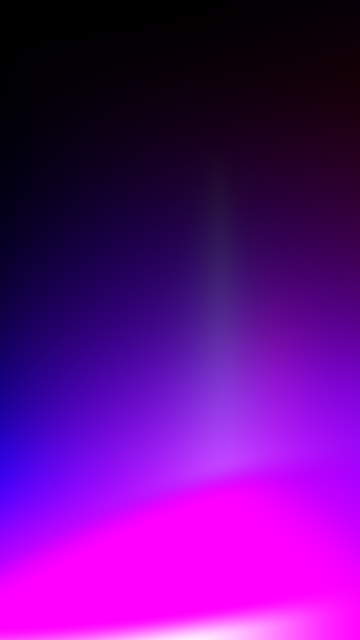
Write a Shadertoy shader that draws this background.

```glsl
// A dark violet sky that brightens downward into magenta, with a pale vertical
// beam and a white glow along the floor. Three smooth vertical colour ramps are
// blended across the width, then each light is layered on by a soft mask.

#define BEAM_X 0.62
#define BEAM_TOP 0.23
#define BEAM_BOTTOM 0.71
#define BEAM_GREEN 0.26
#define BEAM_SPREAD 0.13
#define ROSE_CENTRE vec2(0.77, 0.56)
#define ROSE_SIZE vec2(0.12, 0.13)
#define ROSE_RED 0.08
#define FLOOR_LIGHT 0.95
#define MAGENTA vec3(1.0, 0.0, 1.0)
#define WHITE vec3(1.0)

const int STOPS = 9;

// Red and blue of each ramp, evenly spaced from top to bottom
const vec2 LEFT_RAMP[STOPS] = vec2[STOPS](
    vec2(0.0, 0.0), vec2(0.0, 0.01), vec2(0.0, 0.05),
    vec2(0.02, 0.13), vec2(0.06, 0.29), vec2(0.10, 0.57),
    vec2(0.24, 0.95), vec2(0.70, 1.0), vec2(1.0, 1.0));
const vec2 MIDDLE_RAMP[STOPS] = vec2[STOPS](
    vec2(0.0, 0.0), vec2(0.04, 0.04), vec2(0.09, 0.14),
    vec2(0.14, 0.31), vec2(0.25, 0.53), vec2(0.45, 0.81),
    vec2(0.71, 0.98), vec2(1.0, 1.0), vec2(1.0, 1.0));
const vec2 RIGHT_RAMP[STOPS] = vec2[STOPS](
    vec2(0.03, 0.03), vec2(0.08, 0.03), vec2(0.15, 0.13),
    vec2(0.23, 0.29), vec2(0.34, 0.54), vec2(0.51, 0.86),
    vec2(0.67, 1.0), vec2(0.86, 1.0), vec2(1.0, 0.95));

// Catmull-Rom interpolation through the stops
vec2 sampleRamp(vec2 ramp[STOPS], float depth) {
    float position = clamp(depth, 0.0, 1.0) * float(STOPS - 1);
    int i = min(int(position), STOPS - 2);
    float t = position - float(i);
    vec2 a = ramp[max(i - 1, 0)];
    vec2 b = ramp[i];
    vec2 c = ramp[i + 1];
    vec2 d = ramp[min(i + 2, STOPS - 1)];
    return b + 0.5 * t * (c - a + t * (2.0 * a - 5.0 * b + 4.0 * c - d
        + t * (3.0 * (b - c) + d - a)));
}

// Quadratic blend of the three ramps across the width
vec3 skyColour(float x, float depth) {
    vec2 redBlue = sampleRamp(LEFT_RAMP, depth) * (1.0 - x) * (1.0 - 2.0 * x)
        + sampleRamp(MIDDLE_RAMP, depth) * 4.0 * x * (1.0 - x)
        + sampleRamp(RIGHT_RAMP, depth) * x * (2.0 * x - 1.0);
    return clamp(vec3(redBlue.x, 0.0, redBlue.y), 0.0, 1.0);
}

// Upper rim of the magenta field, measured down from the top
float magentaRim(float x) {
    return 0.87 - 0.3 * x + 0.13 * x * x;
}

float magentaMask(float x, float depth) {
    float rim = magentaRim(x);
    float softness = mix(0.08, 0.05, smoothstep(0.0, 0.6, x));
    float rightSide = 0.57 + 1.75 * (depth - 0.76);
    return smoothstep(rim, rim + softness, depth)
        * (1.0 - smoothstep(rightSide, rightSide + 0.32, x));
}

// Narrow at the top, wide at the base, cut off by the magenta rim
float beamMask(float x, float depth) {
    float t = clamp((depth - BEAM_TOP) / (BEAM_BOTTOM - BEAM_TOP), 0.0, 1.0);
    float centre = BEAM_X + 0.015 * (t - 1.0);
    float width = 0.025 + BEAM_SPREAD * t * sqrt(t);
    float offset = (x - centre) / width;
    float profile = exp(0.5 - sqrt(offset * offset + 0.25));
    float rim = magentaRim(x);
    return pow(t, 0.85) * profile
        * (1.0 - smoothstep(rim - 0.015, rim + 0.045, depth));
}

// White light rising from the floor, fading toward both sides
float floorMask(float x, float depth) {
    float rim = 0.98 - 0.02 * x - 0.055 * x * x;
    float sides = mix(0.75, 1.0, smoothstep(0.0, 0.5, x))
        * (1.0 - smoothstep(0.5, 1.05, x));
    return FLOOR_LIGHT * sides * smoothstep(rim, rim + 0.05, depth);
}

void mainImage(out vec4 fragColor, in vec2 fragCoord) {
    vec2 uv = fragCoord / iResolution.xy;
    float depth = 1.0 - uv.y;
    vec3 colour = skyColour(uv.x, depth);

    // Rose haze beside the beam
    vec2 haze = (vec2(uv.x, depth) - ROSE_CENTRE) / ROSE_SIZE;
    colour.r += ROSE_RED * exp(-dot(haze, haze));

    // Beam, magenta field and floor light
    colour += beamMask(uv.x, depth) * BEAM_GREEN * vec3(0.25, 1.0, 0.15);
    colour = mix(colour, MAGENTA, magentaMask(uv.x, depth));
    colour = mix(colour, WHITE, floorMask(uv.x, depth));

    fragColor = vec4(clamp(colour, 0.0, 1.0), 1.0);
}
```
